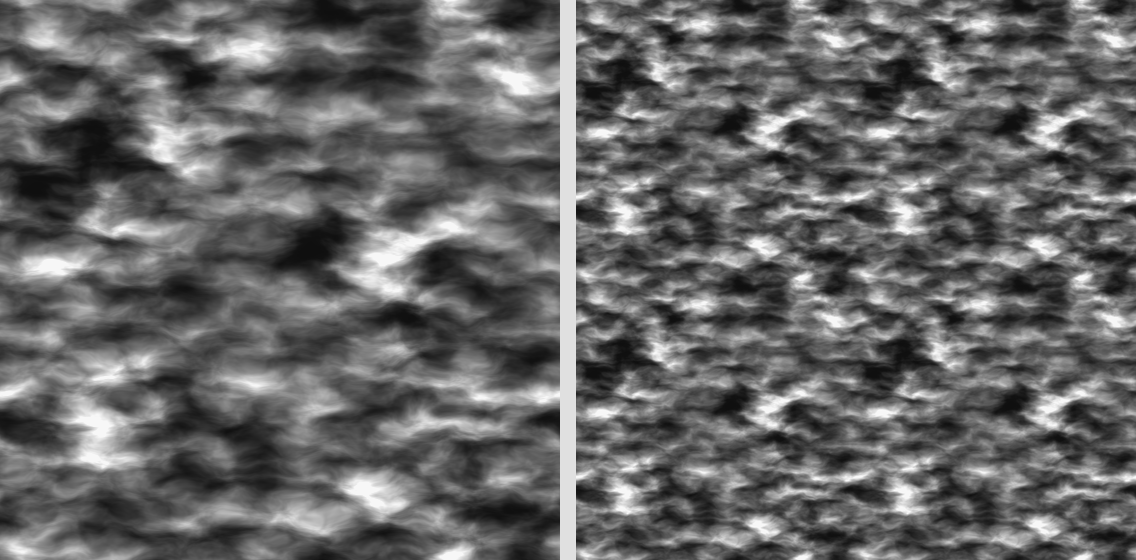
Left, the tile; right, the same tile 2 across and 2 down.
Write a Shadertoy shader that draws this texture map.

```glsl
// Random unit gradient of a lattice point
vec2 gradient(ivec2 cell, int seed) {
    uint h = uint(cell.x) * 1597334677u ^ uint(cell.y) * 3812015801u ^ uint(seed) * 2798796415u;
    h = (h ^ (h >> 15)) * 2246822519u;
    h = (h ^ (h >> 13)) * 3266489917u;
    h ^= h >> 16;
    float angle = 6.2831853 * float(h & 65535u) / 65536.0;
    return vec2(cos(angle), sin(angle));
}

// Gradient noise that wraps after a whole number of cells
float noise(vec2 uv, ivec2 cells, int seed) {
    vec2 p = uv * vec2(cells);
    vec2 f = fract(p);
    ivec2 a = ivec2(mod(floor(p), vec2(cells)));
    ivec2 b = (a + 1) % cells;
    vec2 s = f * f * f * (f * (f * 6.0 - 15.0) + 10.0);
    float bottom = mix(dot(gradient(a, seed), f),
                       dot(gradient(ivec2(b.x, a.y), seed), f - vec2(1, 0)), s.x);
    float top = mix(dot(gradient(ivec2(a.x, b.y), seed), f - vec2(0, 1)),
                    dot(gradient(b, seed), f - 1.0), s.x);
    return mix(bottom, top, s.y);
}

// Flat, wide blotches with weaker and finer layers on top
float blotches(vec2 uv) {
    float sum = 0.6 * noise(uv, ivec2(4, 8), 3);
    float amplitude = 1.0;
    ivec2 cells = ivec2(8, 18);
    for (int i = 0; i < 5; i++) {
        sum += amplitude * noise(uv, cells, 11 + i);
        amplitude *= 0.45;
        cells *= 2;
    }
    return sum;
}

void mainImage(out vec4 fragColor, in vec2 fragCoord) {
    vec2 uv = fragCoord / iResolution.xy;

    // Ragged outlines
    vec2 warp = vec2(noise(uv, ivec2(11, 19), 31), noise(uv, ivec2(13, 17), 47));
    warp += 0.4 * vec2(noise(uv, ivec2(27, 43), 53), noise(uv, ivec2(29, 41), 59));
    vec2 p = uv + vec2(0.025, 0.012) * warp;

    // Bright parts lean downwards, so their lower edges are crisper
    p.y += 0.015 * noise(p, ivec2(8, 18), 11);

    // Contrast differs between regions
    float contrast = 1.05 + 0.6 * noise(uv, ivec2(3, 3), 71);
    float z = contrast * blotches(p) / 0.27;

    // Slightly skewed grey scale: many dark tones, few bright ones
    float grey = 0.37 + 0.165 * z + 0.02 * z * z;
    grey = max(grey, 0.05 + 0.25 * grey);
    fragColor = vec4(vec3(clamp(grey, 0.0, 0.97)), 1.0);
}
```
